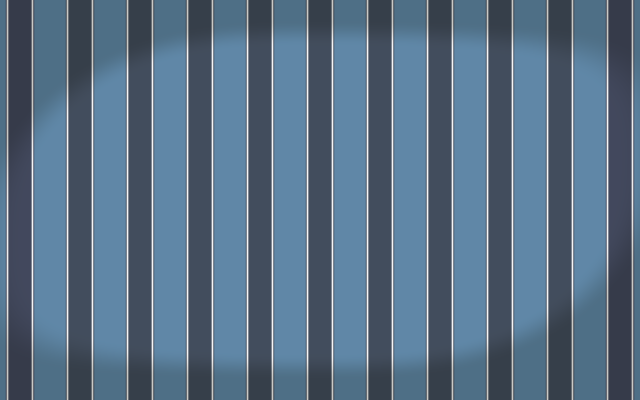
Give the GLSL for this pattern, as a WebGL 2 fragment shader.

```glsl
#version 300 es
precision highp float;
// Vertical awning stripes: slate bands edged by pale pinstripes on blue,
// repeated by folding x around each band. A soft, skewed superellipse
// of light leaves the corners and borders in shade.

uniform vec2 u_resolution;
out vec4 fragColor;

// Antialiased coverage of a signed distance, negative inside.
float coverage(float dist, float pixel) {
  return clamp(0.5 - dist / pixel, 0.0, 1.0);
}

// One slate band with its two pinstripes, repeated along x.
vec3 stripes(float x, float pixel) {
  const float period = 0.15;
  float fromBand = abs(fract(x / period + 0.5) - 0.5) * period;

  vec3 blue = vec3(0.375, 0.53, 0.655);
  vec3 slate = vec3(0.26, 0.302, 0.363);
  vec3 endSlate = vec3(0.258, 0.283, 0.363);
  vec3 pinstripe = vec3(0.96, 0.96, 0.965);

  // The outermost bands lean slightly to violet.
  slate = mix(slate, endSlate, smoothstep(0.62, 0.7, abs(x)));

  vec3 color = mix(blue, slate, coverage(fromBand - 0.0356, pixel));
  float line = abs(fromBand - 0.0312) - 0.0021;
  return mix(color, pinstripe, coverage(line, pixel));
}

// Light falls off across the rim of a superellipse with bent ends.
float lightPool(vec2 p) {
  p.y -= 0.23 * p.x * p.x * p.x;
  vec2 q = pow(abs(p) / vec2(0.815, 0.417), vec2(2.65));
  float radius = pow(q.x + q.y, 1.0 / 2.65);
  return 1.0 - smoothstep(0.92, 1.08, radius);
}

void main() {
  // Centred coordinates, one unit per canvas height.
  vec2 p = (gl_FragCoord.xy - 0.5 * u_resolution) / u_resolution.y;
  float pixel = 1.0 / u_resolution.y;

  vec3 color = stripes(p.x, pixel);
  color *= mix(vec3(0.82, 0.82, 0.80), vec3(1.0), lightPool(p));
  fragColor = vec4(color, 1.0);
}
```
